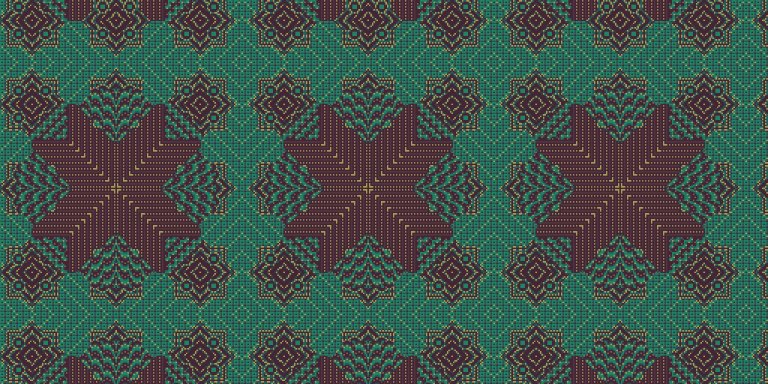
Reproduce this pattern procedurally as a Shadertoy shader.

```glsl
// Tiled eight-armed stars of dotted stitches, with scale fans and teal lattice bands

const vec3 PLUM = vec3(0.26, 0.15, 0.21);
const vec3 SLATE = vec3(0.21, 0.28, 0.29);
const vec3 DEEP = vec3(0.15, 0.37, 0.34);
const vec3 TEAL = vec3(0.13, 0.51, 0.39);
const vec3 CREAM = vec3(0.66, 0.61, 0.33);
const vec3 ROSE = vec3(0.52, 0.37, 0.32);

// Fine symmetric lattice filling the bands
vec3 lattice(ivec2 a) {
    int k = (a.x * a.x + a.y * a.y) % 8;
    if (k == 0) return PLUM;
    if (k == 4) return (a.x + a.y) % 12 == 6 ? CREAM : SLATE;
    return k == 5 ? DEEP : TEAL;
}

// Nested chevrons with a rounded scale repeated along each row
vec3 scales(int along, int across) {
    int k = across % 8 - 4;
    int phase = (along + k * k / 4) % 9;
    if (phase < 2) return TEAL;
    if (phase == 2) return across % 2 == 0 ? CREAM : DEEP;
    if (phase == 3) return SLATE;
    if (phase == 6) return across % 2 == 0 ? ROSE : PLUM;
    return phase == 8 ? DEEP : PLUM;
}

// Inside of a small star: dotted contours and a loop in each diagonal arm
vec3 smallStar(vec2 q, float edge, bool dotted) {
    vec2 l = abs(q - 9.0);
    float loop = max(max(l.x, l.y), (l.x + l.y) * 0.71) - 4.0;
    if (abs(loop) < 0.6) return dotted ? CREAM : DEEP;
    if (loop < -2.0) return TEAL;
    if (loop < 0.0) return PLUM;
    int contour = int(floor(edge + 60.0)) % 4;
    if (contour == 3) return dotted ? CREAM : SLATE;
    if (contour == 2 && edge > -7.0) return DEEP;
    return PLUM;
}

vec3 stitch(vec2 uv) {
    // Fold the cell into one symmetric octant of its tile
    vec2 cell = floor(uv) - vec2(245.0, 130.0);
    vec2 tile = floor((cell + 84.0) / 168.0);
    ivec2 a = ivec2(abs(cell - 168.0 * tile) + 0.5);
    int hi = max(a.x, a.y), lo = min(a.x, a.y);
    bool dotted = (hi + 2 * lo) % 4 < 2;

    // Nearest small star: on the diagonal or on the axis
    vec2 q = abs(vec2(hi - 56, lo > 28 ? lo - 56 : lo));
    float edge = min(max(q.x, q.y) - 16.0, (q.x + q.y - 23.0) * 0.71);

    // Bands and the notches that they push between small stars
    if (hi > 56 && edge > 1.0) return lattice(a);
    if (hi > 56 && edge > 0.0) return dotted ? CREAM : DEEP;

    // Fans on the axes; the upper tiles carry small stars there instead
    bool starOnAxis = tile.y > 0.0 && a.y > a.x;
    if (lo < hi - 29 && lo < 29 && hi < 67 && !starOnAxis) return scales(hi - lo + 6, lo);

    // Fans on the diagonals
    if (lo > 32 && hi + lo < 96) return scales(hi + lo, hi - lo);
    if (edge <= 0.0 && (lo > 28 || hi > 38)) return smallStar(q, edge, dotted);

    // Dotted lines bending at the diagonals of the large star
    if (lo % 4 == 1) {
        if (hi - lo < 3) return CREAM;
        return hi % 2 == 1 ? mix(CREAM, ROSE, 0.4) : PLUM;
    }
    return lo % 4 == 3 ? mix(PLUM, ROSE, 0.25) : PLUM;
}

void mainImage(out vec4 fragColor, in vec2 fragCoord) {
    // Average a grid of samples to smooth the cell edges
    vec3 color = vec3(0.0);
    for (int i = 0; i < 9; i++) {
        vec2 offset = (vec2(i % 3, i / 3) - 1.0) / 3.0;
        color += stitch((fragCoord + offset) / iResolution.y * 256.0);
    }
    fragColor = vec4(color / 9.0, 1.0);
}
```
